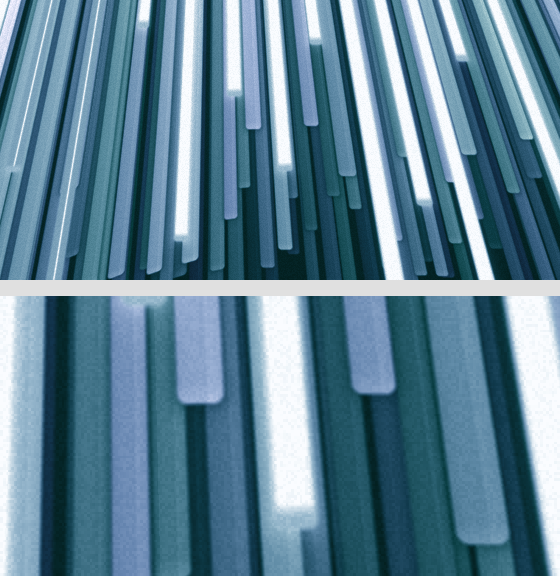
Top: the whole. Bottom: its middle third, enlarged.
A WebGL 2 fragment shader for this background:

```glsl
#version 300 es
precision highp float;
// Fan of hanging blue bars in three depths, with white glowing rods in front.

#define VANISH vec2(0.78, 3.6)  // where all bars converge, in canvas heights
#define LAYERS 3
#define RODS 13
#define ROD_STEP 0.143          // spacing of white rods along the top edge
#define ROD_HALF 0.022          // half width of a white rod
#define SOFT 0.004              // edge blur
#define GLOW 0.16
#define GRAIN 0.05

uniform vec2 u_resolution;
out vec4 outColor;

const float PI = 3.14159265;

float hash(vec2 p) {
    vec3 q = fract(vec3(p.xyx) * 0.1031);
    q += dot(q, q.yzx + 33.33);
    return fract((q.x + q.y) * q.z);
}

// Tone 0..1 to colour, from near-black teal to white
vec3 palette(float tone) {
    float t = clamp(tone, 0.0, 1.0) * 5.0;
    vec3 c = mix(vec3(0.01, 0.12, 0.12), vec3(0.05, 0.23, 0.28), clamp(t, 0.0, 1.0));
    c = mix(c, vec3(0.18, 0.37, 0.46), clamp(t - 1.0, 0.0, 1.0));
    c = mix(c, vec3(0.37, 0.54, 0.65), clamp(t - 2.0, 0.0, 1.0));
    c = mix(c, vec3(0.59, 0.72, 0.80), clamp(t - 3.0, 0.0, 1.0));
    return mix(c, vec3(0.98, 0.99, 1.0), clamp(t - 4.0, 0.0, 1.0));
}

// Distance to a bar hanging from above, with a rounded lower end
float barDistance(float dx, float halfWidth, float y, float tip) {
    float r = halfWidth * 0.5;
    vec2 d = vec2(abs(dx) - halfWidth, tip - y) + r;
    return length(max(d, 0.0)) + min(max(d.x, d.y), 0.0) - r;
}

float cover(float d, float blur) {
    return 1.0 - smoothstep(-blur, blur, d);
}

// Rods alternate: odd ones are short, even ones reach far down
float rodLength(float i) {
    float k = (i - 1.0) * 0.5;
    float shortRod = 0.26 + 0.19 * cos(PI * k) + 0.165 * cos(PI * k * 0.5) + 0.03 * k;
    float longRod = 1.25 - 0.68 * exp(-(i - 5.5) * (i - 5.5) / 4.0);
    return mod(i, 2.0) > 0.5 ? shortRod : longRod;
}

void main() {
    vec2 p = gl_FragCoord.xy / u_resolution.y;
    float blur = max(SOFT, 1.0 / u_resolution.y);

    // Fan coordinate: position of this ray along the top edge
    float spread = (VANISH.y - p.y) / (VANISH.y - 1.0);
    float u = VANISH.x + (p.x - VANISH.x) / spread;
    float leftLight = 1.0 - smoothstep(0.0, 0.9, u);
    float tone = 0.02 + 0.06 * p.y;
    float tint = 0.0;

    // Blue bars, from back to front
    for (int l = 0; l < LAYERS; l++) {
        float layer = float(l);
        float depth = layer / float(LAYERS - 1);
        float density = mix(20.0, 11.0, depth);
        float cell = u * density + layer * 0.37;
        float id = floor(cell);
        vec2 seed = vec2(id + 7.0, layer * 17.0 + 3.0);
        float shade = hash(seed);
        float halfWidth = mix(0.36, 0.25, depth) * mix(0.8, 1.15, hash(seed + 41.0));
        float slack = 0.5 - halfWidth;
        float center = 0.5 + slack * (hash(seed + 83.0) * 1.6 - 0.8);
        float dx = (cell - id - center) / density * spread;
        float w = halfWidth / density * spread;
        float len = mix(0.85, 0.4, depth) + 0.5 * hash(seed + 127.0) + 0.35 * leftLight;
        float d = barDistance(dx, w, p.y, 1.0 - len);

        // Tone: brighter in front and at the left, with a lit ridge
        float side = dx / w;
        float body = mix(0.27, 0.62, depth) + 0.26 * (shade - 0.5) + 0.16 * leftLight;
        body += 0.05 * (1.0 - side * side) + 0.05 * smoothstep(0.2, 0.4, side);
        body -= 0.10 * (1.0 - p.y);
        body += 0.07 * smoothstep(0.03, 0.0, p.y - 1.0 + len);
        tone *= 1.0 - 0.4 * exp(-max(d, 0.0) * 130.0);
        float mask = cover(d, blur);
        tone = mix(tone, body, mask);
        tint = mix(tint, hash(seed + 211.0) - 0.4, mask);
    }

    // White rods with halo and pale end caps; two at the left are thin streaks
    for (int n = 0; n < RODS; n++) {
        float i = float(n);
        float top = 0.013 + ROD_STEP * i + 0.104 * abs(sin(PI * i / 11.0));
        float dx = (u - top) * spread;
        float w = ROD_HALF * spread * mix(0.9, 1.15, hash(vec2(i, 5.0)));
        float tip = 1.0 - rodLength(i);
        float d = barDistance(dx, w, p.y, tip);
        float streak = step(abs(i - 1.5), 1.0);
        float core = cover(abs(dx) - 0.003, 0.004);
        float body = mix(1.0 - 0.12 * smoothstep(0.6, 1.0, abs(dx) / w), 0.7 + 0.3 * core, streak);
        body = mix(0.8, body, smoothstep(0.012, 0.035, p.y - tip));
        tone += GLOW * (1.0 - 0.7 * streak) * exp(-max(d, 0.0) * 60.0);
        float mask = cover(d, blur * 1.3);
        tone = mix(tone, body, mask);
        tint *= 1.0 - mask;
    }

    // Film grain
    tone += GRAIN * (hash(floor(p * 300.0)) - 0.5);
    vec3 color = palette(tone) + tint * vec3(0.05, -0.03, 0.07);
    outColor = vec4(clamp(color, 0.0, 1.0), 1.0);
}
```
